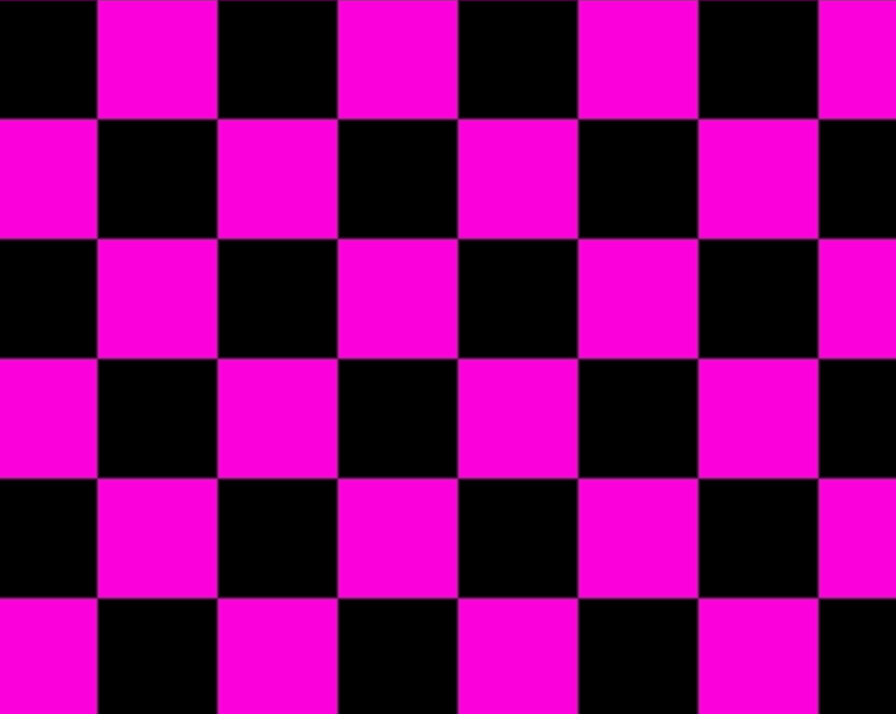
Reproduce this pattern procedurally as a WebGL 1 fragment shader.

```glsl
precision highp float;
// Magenta and black checkerboard with soft, slightly greyed seams.

uniform vec2 u_resolution;

// Signed distance to the nearest seam in cells: positive inside magenta squares.
float checkerDistance(vec2 p) {
  vec2 cell = floor(p);
  vec2 toSeam = 0.5 - abs(p - cell - 0.5);
  float parity = mod(cell.x + cell.y, 2.0);
  return (1.0 - 2.0 * parity) * min(toSeam.x, toSeam.y);
}

void main() {
  vec2 uv = gl_FragCoord.xy / u_resolution;

  // Grid measured from the top left, with a cropped first column.
  vec2 grid = vec2(7.456, 5.961);
  vec2 p = vec2(uv.x, 1.0 - uv.y) * grid + vec2(-0.811, 0.005);
  float d = checkerDistance(p);

  // Soft ramp between the squares, never thinner than a pixel.
  float pixel = grid.x / u_resolution.x;
  float softness = max(0.029, pixel);
  vec3 color = vec3(0.99, 0.0, 0.86) * smoothstep(-softness, softness, d);

  // Grey tint along the magenta side of each seam.
  float tint = (d - 0.009) / max(0.012, 0.5 * pixel);
  color.g += 0.14 * exp(-tint * tint);

  gl_FragColor = vec4(color, 1.0);
}
```
